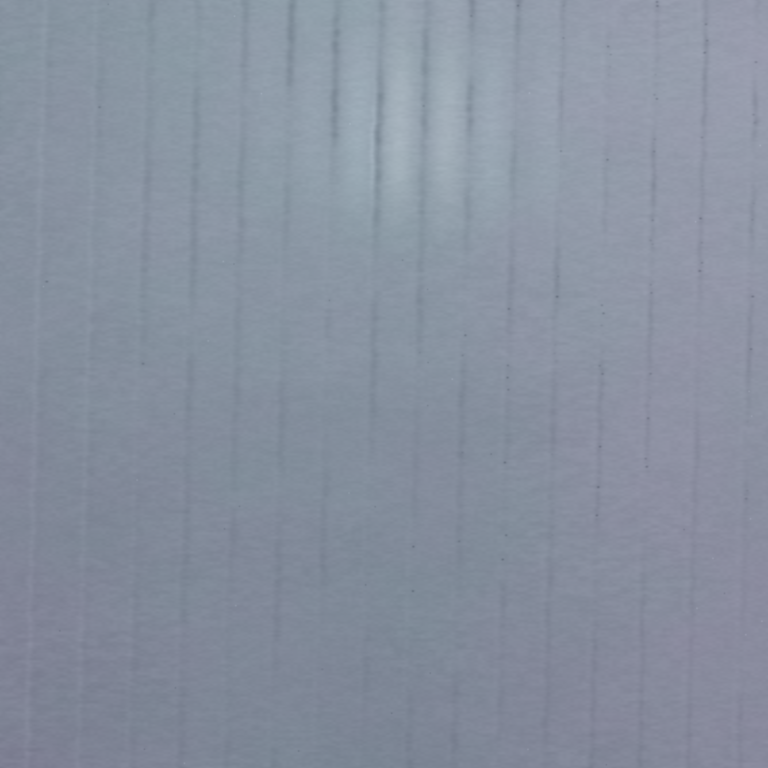
Write a Shadertoy shader that draws this texture.

```glsl
// Blue-grey ribbed sheet: sixteen slightly leaning vertical grooves under a soft lamp.
// A bent coordinate numbers the grooves; gaussians shape the grooves and the glare,
// and value noise adds cloudy tints, flat-lying grain and worn flecks.

const vec3 SHADE = vec3(0.484, 0.510, 0.574);
const vec3 LIT = vec3(0.574, 0.618, 0.670);
const vec3 GLARE = vec3(0.074, 0.086, 0.082);
const vec3 MAUVE = vec3(0.024, -0.008, 0.008);

float hash(vec2 p) {
    vec3 q = fract(vec3(p.xyx) * 0.1031);
    q += dot(q, q.yzx + 33.33);
    return fract((q.x + q.y) * q.z);
}

float noise(vec2 p) {
    vec2 i = floor(p), f = fract(p);
    f = f * f * (3.0 - 2.0 * f);
    return mix(mix(hash(i), hash(i + vec2(1, 0)), f.x),
               mix(hash(i + vec2(0, 1)), hash(i + vec2(1, 1)), f.x), f.y);
}

float cloud(vec2 p) {
    float sum = 0.0, weight = 0.5;
    for (int i = 0; i < 4; i++) {
        sum += weight * (noise(p) - 0.5);
        p = p * 2.03 + 17.3;
        weight *= 0.55;
    }
    return sum;
}

float bell(float x, float width) {
    return exp(-x * x / (width * width));
}

// Groove number: lines lean left going down and spread toward both sides
float grooveCoord(vec2 uv) {
    float s = uv.x - 0.527 + 0.024 * (1.0 - uv.y);
    return 8.5 + 17.07 * s - 3.6 * s * s * s;
}

// Base paint: vertical falloff, lamp halo and mauve drift to the right
vec3 sheet(vec2 uv) {
    float light = 0.08 + 0.68 * smoothstep(-0.1, 1.0, uv.y);
    light += 0.24 * bell(uv.x - 0.56, 0.30) * bell(uv.y - 0.88, 0.28);
    light += 0.20 * smoothstep(0.5, 1.0, uv.x);
    light -= 0.14 * smoothstep(0.3, 0.0, uv.x);
    vec3 color = mix(SHADE, LIT, light);
    color += MAUVE * (smoothstep(0.45, 0.95, uv.x) - 0.35);
    color += MAUVE * 0.6 * bell(uv.x, 0.3) * (1.0 - uv.y);
    return color;
}

// Glare held inside each rib, as soft upright streaks of uneven width
vec3 ribGlare(vec2 uv, float k) {
    float rib = floor(k), across = fract(k);
    float strength = bell(rib - 8.3, 2.3) * (0.65 + 0.35 * hash(vec2(rib, 4.0)));
    float fall = smoothstep(0.67, 0.80, uv.y) * (1.0 - 0.6 * smoothstep(0.87, 0.98, uv.y));
    float center = 0.45 + 0.3 * hash(vec2(rib, 11.0));
    vec3 tint = vec3(0.018, 0.0, -0.008) * bell(rib - 8.5, 0.9);
    return (GLARE + tint) * strength * fall * bell(across - center, 0.36);
}

// Signed light change at a groove: broken dark valley with a pale left lip
float groove(vec2 uv, float k) {
    float id = round(k), d = k - id;
    d += 0.05 * (noise(vec2(id * 9.0, uv.y * 70.0)) - 0.5);
    float wear = smoothstep(0.05, 0.85, noise(vec2(id * 7.3, uv.y * 14.0)));
    wear *= 0.55 + 0.9 * noise(vec2(id * 5.1, uv.y * 120.0));
    float depth = mix(0.020, 0.044, smoothstep(0.25, 0.9, uv.y));
    depth *= mix(0.4, 1.0, smoothstep(0.05, 0.35, uv.x));
    depth += 0.026 * bell(id - 8.0, 2.3) * smoothstep(0.68, 0.85, uv.y);
    float lip = mix(0.018, 0.005, smoothstep(0.0, 0.25, uv.x));
    lip += 0.045 * bell(id - 8.0, 0.4) * bell(uv.y - 0.81, 0.07);
    float width = mix(0.095, 0.06, smoothstep(0.55, 0.85, uv.x));
    return lip * bell(d + 0.13, 0.06) - depth * wear * bell(d, width);
}

// Small dark flecks along the grooves, more common to the right
float chips(vec2 uv, float k) {
    float id = round(k), row = uv.y * 190.0 + 31.7 * hash(vec2(id, 3.0));
    float seed = hash(vec2(id, floor(row)) + 61.0);
    float chance = mix(0.015, 0.13, smoothstep(0.4, 0.9, uv.x)) * smoothstep(0.1, 0.5, uv.y);
    float offset = 0.08 * (hash(vec2(floor(row), id)) - 0.5);
    float strength = smoothstep(1.0 - chance, 1.0, seed);
    return strength * bell(k - id - offset, 0.032) * bell(fract(row) - 0.5, 0.30);
}

// Rare pale or dark dust spots on a jittered grid
float dust(vec2 uv) {
    vec2 p = uv * 60.0, cell = floor(p);
    vec2 center = 0.25 + 0.5 * vec2(hash(cell + 5.0), hash(cell + 29.0));
    float kind = hash(cell + 83.0);
    float spot = bell(length(fract(p) - center), 0.08);
    return spot * (step(0.994, kind) - step(kind, 0.006));
}

void mainImage(out vec4 fragColor, in vec2 fragCoord) {
    vec2 uv = fragCoord / iResolution.xy;
    float k = grooveCoord(uv);
    vec3 color = sheet(uv) + ribGlare(uv, k);
    color += groove(uv, k) - 0.09 * chips(uv, k) + 0.05 * dust(uv);

    // Cloudy brightness, faint colour blotches and grain lying flat
    color += 0.024 * cloud(uv * vec2(6.0, 11.0));
    color += vec3(0.020, -0.012, 0.010) * cloud(uv * vec2(9.0, 13.0) + 40.0);
    float mottle = 0.5 + noise(uv * 7.0 + 70.0);
    color += 0.020 * mottle * (noise(uv * vec2(75.0, 210.0)) - 0.5);
    color += 0.016 * (noise(uv * vec2(200.0, 360.0) + 9.0) - 0.5);
    fragColor = vec4(color, 1.0);
}
```
